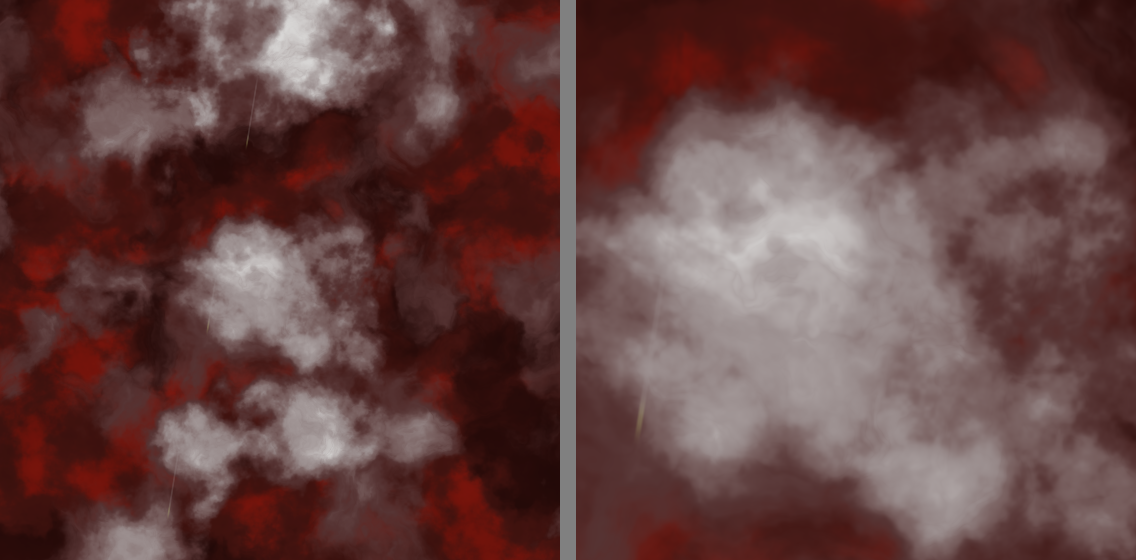
Left: the whole. Right: its middle third, enlarged.
Write a three.js fragment shader that draws this texture.

```glsl
// Pale billowing clouds and thin mauve mist over a dark, blood-red ground.
// Warped fractal noise gives mist and red patches; a low-discrepancy loop
// scatters noise-eroded cloud puffs, and density picks the vapour colour.

#define OCTAVES 6
#define PUFFS 12
#define WARP 0.26
#define MIST_LEVEL 0.055
#define MIST_CONTRAST 0.95
#define CLOUD_GAIN 0.80
#define EROSION 1.8
#define CREASE 0.50
#define EMBER_AMOUNT 0.75
#define STREAK_ALPHA 0.22

varying vec2 vUv;

const vec3 SHADOW = vec3(0.150, 0.040, 0.033);
const vec3 MAROON = vec3(0.265, 0.075, 0.060);
const vec3 EMBER  = vec3(0.480, 0.070, 0.035);
const vec3 MAUVE  = vec3(0.335, 0.200, 0.198);
const vec3 GREY   = vec3(0.470, 0.372, 0.370);
const vec3 PALE   = vec3(0.610, 0.562, 0.562);
const vec3 WHITE  = vec3(0.850, 0.845, 0.840);

float hash(vec2 p) {
  vec3 q = fract(vec3(p.xyx) * 0.1031);
  q += dot(q, q.yzx + 33.33);
  return fract((q.x + q.y) * q.z);
}

float noise(vec2 p) {
  vec2 i = floor(p), f = fract(p);
  f = f * f * f * (f * (f * 6.0 - 15.0) + 10.0);
  float low = mix(hash(i), hash(i + vec2(1.0, 0.0)), f.x);
  float high = mix(hash(i + vec2(0.0, 1.0)), hash(i + 1.0), f.x);
  return mix(low, high, f.y);
}

const mat2 TURN = mat2(1.6, 1.2, -1.2, 1.6);

// Fractal noise, mean about 0.5
float fbm(vec2 p) {
  float sum = 0.0, amp = 0.5;
  for (int i = 0; i < OCTAVES; i++) {
    sum += amp * noise(p);
    p = TURN * p + 7.3;
    amp *= 0.52;
  }
  return sum;
}

// Rounded lobes parted by dark creases
float billow(vec2 p) {
  float sum = 0.0, amp = 0.5;
  for (int i = 0; i < OCTAVES - 1; i++) {
    sum += amp * abs(2.0 * noise(p) - 1.0);
    p = TURN * p + 3.1;
    amp *= 0.55;
  }
  return sum;
}

// Scattered clouds: every fourth one is large and bright
float clouds(vec2 p, float erosion) {
  float cover = 0.0;
  for (int i = 0; i < PUFFS; i++) {
    float n = float(i);
    vec2 center = fract(vec2(0.48, 0.93) + n * vec2(0.7549, 0.5698));
    float large = 1.0 - step(0.5, mod(n, 4.0));
    float chance = hash(vec2(n, 5.0));
    float radius = mix(0.08 + 0.06 * chance, 0.19 - 0.005 * n, large);
    float strength = mix(0.26 + 0.34 * chance, 1.0 - 0.03 * n, large);
    float body = 1.0 - length(p - center) / radius + erosion;
    cover = max(cover, strength * smoothstep(0.0, 0.95, body));
  }
  return cover;
}

// Faint slanted scratches, each with a yellow-green lower tip
vec3 addStreaks(vec3 color, vec2 p) {
  for (int i = 0; i < 3; i++) {
    float n = float(i);
    vec2 d = p - vec2(0.31 + 0.07 * n, 0.14 + 0.33 * n);
    float across = abs(d.x - 0.16 * d.y);
    float along = 1.0 - smoothstep(0.04, 0.07, abs(d.y));
    float line = along * (1.0 - smoothstep(0.0005, 0.0025, across));
    float tip = 1.0 - smoothstep(-0.06, -0.035, d.y);
    vec3 tint = mix(PALE, vec3(0.72, 0.74, 0.42), tip);
    color = mix(color, tint, line * (STREAK_ALPHA + 0.4 * tip));
  }
  return color;
}

void main() {
  vec2 p = vUv;
  vec2 drift = vec2(fbm(p * 6.0 + 2.7), fbm(p * 6.0 + 19.4)) - 0.5;
  vec2 q = p + WARP * drift;

  // Ground with small glowing red patches
  float patches = fbm(q * vec2(4.2, 5.0) + 41.0);
  float fine = fbm(p * 13.0 + 8.0);
  vec3 ground = mix(SHADOW, MAROON, smoothstep(0.34, 0.60, patches));
  float ember = smoothstep(0.56, 0.80, patches + 0.6 * (fine - 0.5));
  ground = mix(ground, EMBER, EMBER_AMOUNT * ember);
  ground *= 0.8 + 0.4 * fine;

  // Vapour density: mist plus eroded clouds, shaded by creases
  float cover = clouds(q, EROSION * (fbm(p * 9.0 + 63.0) - 0.5));
  float mist = MIST_LEVEL + MIST_CONTRAST * (fbm(q * 4.5 + 27.0) - 0.5);
  float lobes = billow(q * 11.0 + 5.0) - 0.30;
  float density = mist * (1.0 - 0.5 * cover) + CLOUD_GAIN * cover;
  density += CREASE * lobes * (0.2 + 0.6 * cover) + 0.14 * (fine - 0.5);

  // Colour from thin mauve veil to sunlit white
  vec3 color = mix(ground, MAUVE, smoothstep(0.0, 0.28, density));
  color = mix(color, GREY, smoothstep(0.24, 0.47, density));
  color = mix(color, PALE, smoothstep(0.44, 0.70, density));
  color = mix(color, WHITE, smoothstep(0.66, 1.0, density));

  gl_FragColor = vec4(addStreaks(color, p), 1.0);
}
```
